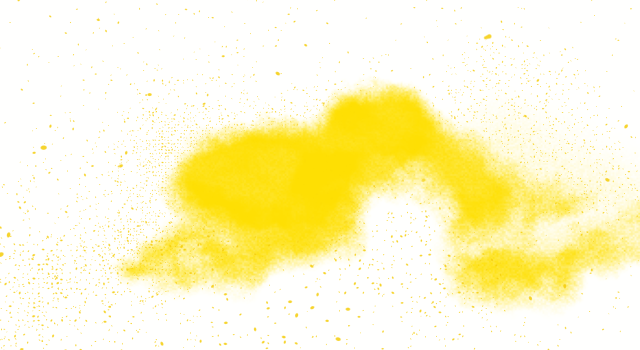
This background is drawn by a Shadertoy shader. Its source:

```glsl
// A burst of yellow powder drifting across a white backdrop.
// Tapered capsules give the cloud its masses, fractal noise frays them into
// wisps, and jittered cell layers scatter the flying grains around them.

const vec3 PAPER = vec3(1.0, 1.0, 0.995);
const vec3 POWDER = vec3(0.995, 0.875, 0.01);
const vec3 GRAIN = vec3(0.96, 0.80, 0.03);

float hash(vec2 p) {
    return fract(sin(dot(p, vec2(127.1, 311.7))) * 43758.545);
}

float noise(vec2 p) {
    vec2 i = floor(p), f = fract(p);
    f = f * f * (3.0 - 2.0 * f);
    return mix(mix(hash(i), hash(i + vec2(1, 0)), f.x),
               mix(hash(i + vec2(0, 1)), hash(i + vec2(1, 1)), f.x), f.y);
}

float fbm(vec2 p) {
    float sum = 0.0, gain = 0.5;
    for (int i = 0; i < 5; i++) {
        sum += gain * noise(p);
        p = mat2(1.6, 1.2, -1.2, 1.6) * p + 7.3;
        gain *= 0.5;
    }
    return sum;
}

// Distance to a capsule whose radius runs from ra to rb
float capsule(vec2 p, vec2 a, vec2 b, float ra, float rb) {
    vec2 ab = b - a;
    float t = clamp(dot(p - a, ab) / dot(ab, ab), 0.0, 1.0);
    return length(p - a - ab * t) - mix(ra, rb, t);
}

float puff(float dist, float softness) {
    return 1.0 - smoothstep(-softness, softness, dist);
}

float over(float a, float b) {
    return 1.0 - (1.0 - a) * (1.0 - b);
}

// Dense core: left mass, crest and the shoulder falling to the right
float coreDensity(vec2 p) {
    float left = puff(capsule(p, vec2(0.63, 0.49), vec2(0.88, 0.49), 0.135, 0.16), 0.045);
    float crest = puff(capsule(p, vec2(1.02, 0.63), vec2(1.15, 0.63), 0.105, 0.10), 0.035);
    float shoulder = puff(capsule(p, vec2(1.20, 0.62), vec2(1.36, 0.44), 0.075, 0.085), 0.05);
    return over(over(left, crest), shoulder * 0.88);
}

// Thin clouds below and to the right of the core
float wispDensity(vec2 p) {
    float d = 0.8 * puff(capsule(p, vec2(1.00, 0.47), vec2(1.12, 0.52), 0.06, 0.05), 0.05);
    d = over(d, 0.85 * puff(capsule(p, vec2(1.38, 0.42), vec2(1.63, 0.42), 0.09, 0.025), 0.05));
    d = over(d, 0.85 * puff(capsule(p, vec2(1.39, 0.28), vec2(1.58, 0.23), 0.11, 0.08), 0.06));
    d = over(d, 0.75 * puff(capsule(p, vec2(1.62, 0.27), vec2(1.85, 0.32), 0.04, 0.06), 0.05));
    d = over(d, 0.85 * puff(capsule(p, vec2(0.39, 0.23), vec2(0.50, 0.24), 0.03, 0.05), 0.04));
    d = over(d, 0.85 * puff(capsule(p, vec2(0.52, 0.26), vec2(0.95, 0.34), 0.08, 0.04), 0.06));
    return over(d, 0.45 * puff(capsule(p, vec2(0.53, 0.18), vec2(0.72, 0.22), 0.03, 0.03), 0.04));
}

// Chance of a grain: x on the coarse left side, y in the fine right-hand dust
vec2 sprayAmount(vec2 p) {
    float fan = capsule(p, vec2(0.48, 0.53), vec2(0.38, 0.28), 0.05, 0.03);
    float rim = capsule(p, vec2(0.48, 0.60), vec2(0.95, 0.69), 0.04, 0.02);
    float dust = capsule(p, vec2(1.36, 0.70), vec2(1.70, 0.50), 0.06, 0.09);
    float plume = capsule(p, vec2(1.40, 0.82), vec2(1.58, 0.76), 0.02, 0.03);
    float left = 0.55 * exp(-max(fan, 0.0) / 0.10) + 0.4 * exp(-max(rim, 0.0) / 0.045);
    float right = 0.28 * exp(-max(dust, 0.0) / 0.07) + 0.2 * exp(-max(plume, 0.0) / 0.06);
    return vec2(left, right);
}

// One layer of stretched, randomly turned grains
float grainLayer(vec2 p, float cell, float seed, float fineness, float pixel) {
    vec2 id = floor(p / cell);
    vec2 key = id + seed * 17.0;
    float pick = hash(key + 3.7), turn = 6.283 * hash(key + 9.1);
    float radius = mix(0.09, 0.30, pow(hash(key + 5.3), 3.0));
    vec2 jitter = (vec2(hash(key), hash(key + 1.9)) - 0.5) * (0.9 - 2.0 * radius);
    vec2 q = fract(p / cell) - 0.5 - jitter;
    q = mat2(cos(turn), sin(turn), -sin(turn), cos(turn)) * q;
    float dist = (length(q * vec2(1.0, 1.45)) - radius) * cell;
    vec2 amount = sprayAmount((id + 0.5) * cell);
    float chance = amount.x + amount.y * fineness;
    return step(pick, chance) * puff(dist, pixel);
}

void mainImage(out vec4 fragColor, in vec2 fragCoord) {
    vec2 p = fragCoord / iResolution.y;
    float pixel = 1.0 / iResolution.y;

    // Billowing outline
    vec2 warp = vec2(fbm(p * 7.0), fbm(p * 7.0 + 31.0)) - 0.48;
    vec2 fray = vec2(fbm(p * 28.0 + 5.0), fbm(p * 28.0 + 63.0)) - 0.48;
    vec2 q = p + warp * 0.10 + fray * 0.04;

    // Cloud body, wisps and a pale haze on the right
    float strands = smoothstep(0.22, 0.68, fbm(q * vec2(9.0, 13.0) + 2.0));
    float core = coreDensity(q) * mix(0.90, 1.0, strands);
    float wisps = wispDensity(q) * mix(0.30, 1.0, strands);
    float haze = 0.13 * puff(capsule(q, vec2(1.42, 0.56), vec2(1.75, 0.42), 0.08, 0.07), 0.13);
    float density = over(over(core, wisps), haze);

    // Powdery texture, strongest where the cloud thins out
    float tooth = noise(p * 190.0) - 0.5;
    density = clamp(density + tooth * 1.3 * density * (1.0 - density), 0.0, 1.0);
    vec3 color = mix(PAPER, POWDER, density);

    // Flying grains, from fine dust to coarse crumbs
    float grains = 0.0;
    for (int i = 0; i < 4; i++) {
        float level = float(i);
        float layer = grainLayer(p + level * 0.37, 0.009 * pow(1.5, level), level, 1.0, pixel);
        grains = max(grains, layer);
    }
    float crumb = puff(capsule(p, vec2(1.387, 0.892), vec2(1.398, 0.896), 0.004, 0.006), pixel);
    grains = max(grains * (1.0 - 0.85 * core), crumb);
    color = mix(color, GRAIN, grains * 0.85);

    fragColor = vec4(color, 1.0);
}
```
